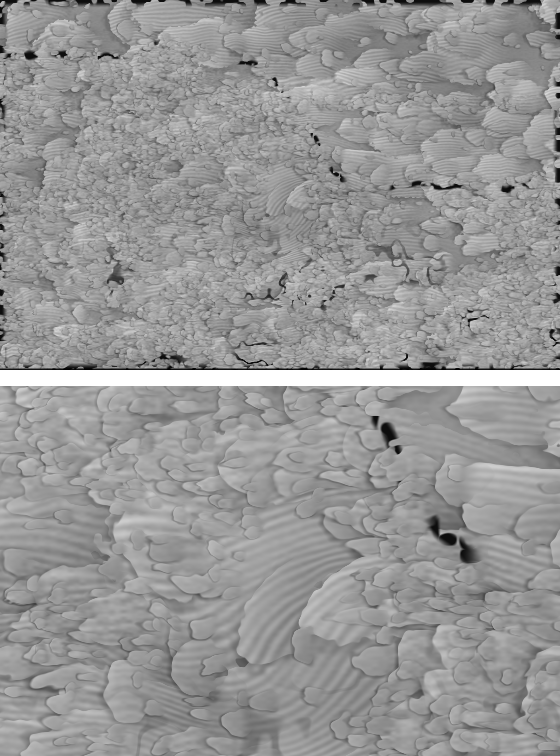
Top, the full canvas; bottom, a detail of the centre.
Give the GLSL for this texture, as a WebGL 1 fragment shader.

```glsl
precision highp float;
// Grey relief of thick overlapping brush dabs: five layers of jittered ellipses,
// from broad bristled strokes to tiny crumbs, each lit at the rim and shadowed below.
// Calm zones keep the broad strokes bare; thin broken cracks open between zones.
uniform vec2 u_resolution;

const float BASE_TONE = 0.608;
const float TONE_SPREAD = 0.085;
const float BROAD_VARIATION = 0.10;
const float SLOPE_SMALL = 0.045;
const float SLOPE_LARGE = 0.095;
const float RIM_LIGHT = 0.025;
const float RIM_SHADOW = 0.19;
const float BRISTLE_SPACING = 0.0092;
const float BRISTLE_DEPTH = 0.060;
const float WRINKLES = 0.09;
const float GRIT = 0.08;
const float CRACK_TONE = 0.05;
const vec2 SWIRL_CENTRE = vec2(0.78, 0.44);
const float SWIRL_ANGLE = 1.0;

float hash(vec2 p) {
  return fract(sin(dot(p, vec2(127.1, 311.7))) * 43758.5453);
}

float noise(vec2 p) {
  vec2 i = floor(p), f = fract(p);
  f = f * f * (3.0 - 2.0 * f);
  return mix(mix(hash(i), hash(i + vec2(1.0, 0.0)), f.x),
             mix(hash(i + vec2(0.0, 1.0)), hash(i + vec2(1.0, 1.0)), f.x), f.y);
}

// Soft elliptical spot, 1 in the middle
float spot(vec2 p, vec2 centre, vec2 radius) {
  return 1.0 - smoothstep(0.7, 1.15, length((p - centre) / radius));
}

// Height above the ragged border of the upper calm zone
float borderHeight(vec2 p) {
  float border = mix(0.85, 0.49, smoothstep(0.66, 1.0, p.x));
  return p.y - border + 0.07 * (noise(p * 9.0) - 0.5);
}

// 1 where broad strokes stay bare, 0 where crumbs pile up
float calmness(vec2 p) {
  float upper = smoothstep(0.0, 0.05, borderHeight(p));
  float seam = 1.0 - smoothstep(0.008, 0.028, abs(p.y - 0.73));
  upper *= 1.0 - 0.9 * seam;
  float pools = max(spot(p, vec2(1.18, 0.335), vec2(0.21, 0.075)),
                    spot(p, SWIRL_CENTRE, vec2(0.08, 0.16)));
  pools = max(pools, spot(p, vec2(0.17, 0.65), vec2(0.06, 0.05)));
  float patches = 0.75 * smoothstep(0.5, 0.75, noise(p * vec2(8.0, 13.0) + 31.0));
  return max(max(upper, pools), patches);
}

// Turns the strokes steeply around the swirl
vec2 swirl(vec2 p) {
  vec2 d = p - SWIRL_CENTRE;
  float a = SWIRL_ANGLE * exp(-dot(d, d) * 60.0);
  return SWIRL_CENTRE + mat2(cos(a), -sin(a), sin(a), cos(a)) * d;
}

// Paints one layer of dabs; density.x holds in rough zones, density.y in calm ones
float dabLayer(float tone, vec2 p, vec2 cell, vec2 density, float seed) {
  vec2 home = floor(p / cell);
  float pixel = 1.0 / u_resolution.y;
  float ragged = 0.5 * (noise(p / cell * 2.7 + seed) - 0.5) + 0.2 * (noise(p * 150.0) - 0.5);
  float bend = 0.045 * noise(p * 8.0 + seed) + 0.004 * noise(p * 40.0);
  float large = smoothstep(0.02, 0.1, cell.x);
  for (int j = 1; j >= -1; j--) {
    for (int i = -1; i <= 1; i++) {
      vec2 id = home + vec2(float(i), float(j));
      vec2 key = id + seed * 17.3;
      vec2 rnd = vec2(hash(key), hash(key + 5.7));
      vec2 centre = (id + 0.1 + 0.8 * rnd) * cell;
      float keep = mix(density.x, density.y, calmness(centre));
      if (hash(key + 9.1) > keep) continue;

      vec2 radius = cell * (0.35 + 0.5 * vec2(hash(key + 2.3), hash(key + 3.9)));
      vec2 q = (p - centre) / radius;
      float d = length(q) + ragged * (1.0 - 0.4 * large);
      float aa = pixel / min(radius.x, radius.y);
      float body = 1.0 - smoothstep(1.0 - aa, 1.0 + 0.5 * aa, d);
      float tail = 1.0 - 0.9 * smoothstep(0.1, 0.95, q.x);
      float under = 0.35 + 0.65 * smoothstep(-0.3, 0.7, -q.x - q.y);
      float shadow = (1.0 - smoothstep(1.0, 1.2 + aa, d)) * tail * under;

      float across = p.y + bend + 0.2 * radius.y * q.x * q.x;
      float wave = sin(6.2832 * across / BRISTLE_SPACING + 6.0 * rnd.x);
      float bristle = wave * (0.2 + 0.9 * noise(p * vec2(12.0, 70.0) + key));
      float lit = BASE_TONE + TONE_SPREAD * (rnd.y - 0.5);
      lit += mix(SLOPE_SMALL, SLOPE_LARGE, large) * (0.5 * q.y - 0.8 * q.x);
      lit += RIM_LIGHT * smoothstep(0.65, 0.95, d) * (1.0 - smoothstep(-0.2, 0.4, q.x));
      lit += BRISTLE_DEPTH * bristle * smoothstep(0.008, 0.05, radius.x);
      tone *= 1.0 - RIM_SHADOW * shadow * (0.4 + 1.1 * rnd.x);
      tone = mix(tone, lit, body * tail);
    }
  }
  return tone;
}

// Thin broken threads along the border and in the lower part, clots at the frame
float cracks(vec2 p, float aspect) {
  float ridge = abs(noise(p * vec2(15.0, 24.0)) + 0.5 * noise(p * 55.0) - 0.75);
  float thread = 1.0 - smoothstep(0.03, 0.10, ridge);
  float clot = smoothstep(0.48, 0.62, noise(p * vec2(55.0, 70.0) + 4.0));
  float height = abs(borderHeight(p) + 0.02 * (noise(p * 38.0) - 0.5));
  float border = 1.0 - smoothstep(0.004, 0.016, height);
  border *= smoothstep(0.35, 0.5, noise(p * 10.0 + 8.0)) * max(clot, thread);
  float low = (1.0 - smoothstep(0.12, 0.45, p.y)) * smoothstep(0.45, 0.6, noise(p * 7.0 + 3.0));
  float inset = min(min(p.x, aspect - p.x), min(p.y, 1.0 - p.y));
  float frame = (1.0 - smoothstep(0.004, 0.022, inset)) * clot;
  return max(max(border, frame), thread * low);
}

void main() {
  vec2 p = gl_FragCoord.xy / u_resolution.y;
  float aspect = u_resolution.x / u_resolution.y;
  vec2 s = swirl(p) + 0.012 * vec2(noise(p * 14.0), noise(p * 14.0 + 7.0));
  vec2 w = p + 0.014 * vec2(noise(p * 25.0 + 2.0), noise(p * 25.0 + 9.0));
  float calm = calmness(p);
  float tone = BASE_TONE - 0.08;
  tone = dabLayer(tone, s, vec2(0.25, 0.15), vec2(1.0, 1.0), 1.0);
  tone = dabLayer(tone, s, vec2(0.12, 0.058), vec2(0.85, 0.35), 2.0);
  tone = dabLayer(tone, w, vec2(0.06, 0.034), vec2(0.7, 0.14), 3.0);
  tone = mix(tone, CRACK_TONE, cracks(p, aspect));
  tone = dabLayer(tone, w, vec2(0.032, 0.018), vec2(0.45, 0.06), 4.0);
  tone = dabLayer(tone, w, vec2(0.017, 0.010), vec2(0.38, 0.04), 5.0);

  // Broad drift of tone, flat wrinkles in rough zones and fine grit
  float solid = smoothstep(0.1, 0.5, tone);
  float drift = noise(p * vec2(4.0, 8.0) + 5.0) + 0.6 * noise(p * vec2(11.0, 21.0)) - 0.8;
  float wrinkle = 0.25 - abs(noise(w * vec2(45.0, 120.0)) - 0.5);
  float grit = noise(p * vec2(190.0, 330.0)) - 0.5;
  tone += solid * (BROAD_VARIATION * drift + (1.0 - 0.7 * calm) * (WRINKLES * wrinkle + GRIT * grit));
  tone *= mix(0.12, 1.0, smoothstep(0.002, 0.006, p.y));
  gl_FragColor = vec4(vec3(tone), 1.0);
}
```
